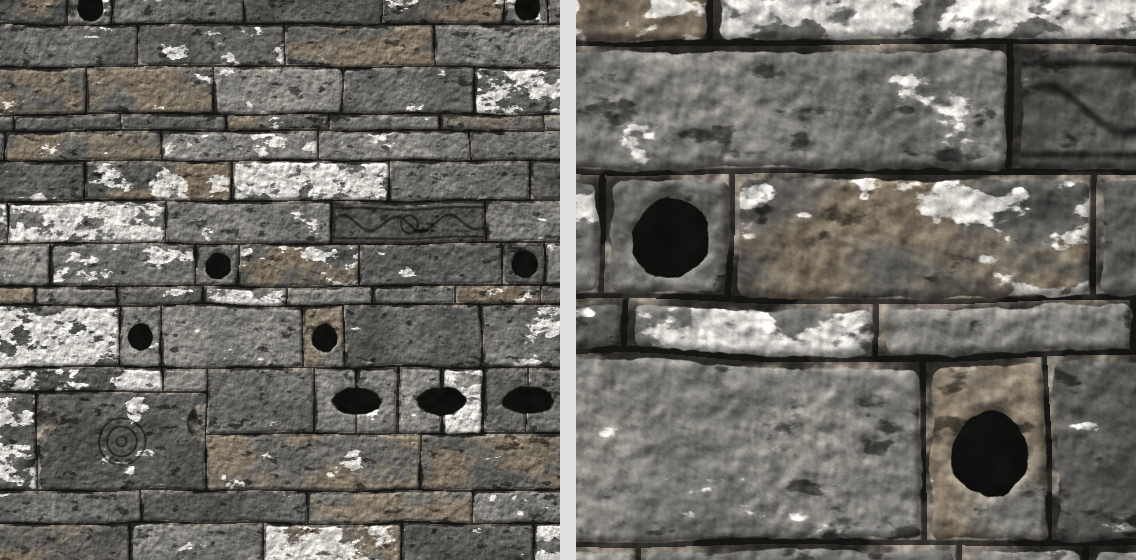
Left: the whole. Right: its middle third, enlarged.
Reproduce this texture procedurally as a WebGL 2 fragment shader.

```glsl
#version 300 es
precision highp float;
// Weathered grey brick wall: uneven courses, pierced blocks, two carved pieces,
// flaking whitewash and crumbling mortar. Each course has its own bond; a rounded
// box gives the brick edge and layered noise gives the wear.
uniform vec2 u_resolution;
out vec4 fragColor;

// Upper edge of each course, measured down from the top
const float TOP[15] = float[15](-0.02, 0.045, 0.121, 0.206, 0.235, 0.288, 0.361, 0.436,
  0.512, 0.546, 0.657, 0.776, 0.877, 0.936, 1.03);
// Bond of each course: brick pitch, first joint
const vec2 BOND[14] = vec2[14](vec2(0.236, 0.195), vec2(0.26, 0.245), vec2(0.232, 0.14),
  vec2(0.19, 0.02), vec2(0.282, 0.275), vec2(0.268, 0.14), vec2(0.287, 0.002),
  vec2(0.27, 0.09), vec2(0.15, 0.06), vec2(0.29, 0.27), vec2(0.32, -0.05),
  vec2(0.381, -0.01), vec2(0.297, 0.245), vec2(0.245, 0.22));
const float JITTER = 0.07, GAP = 0.0035, CORNER = 0.006, CARVED_L = 0.068, CARVED_R = 0.371;
const vec3 DARK = vec3(0.30, 0.30, 0.29), PALE = vec3(0.55, 0.54, 0.515);
const vec3 BROWN = vec3(0.50, 0.44, 0.36), LIME = vec3(0.86, 0.85, 0.825);
const vec3 MORTAR = vec3(0.51, 0.48, 0.44), SHADOW = vec3(0.06, 0.06, 0.055);

float hash(vec2 p) {
  vec3 q = fract(p.xyx * vec3(0.1031, 0.1030, 0.0973));
  q += dot(q, q.yzx + 33.33);
  return fract((q.x + q.y) * q.z);
}
float noise(vec2 p) {
  vec2 i = floor(p), f = fract(p), e = vec2(1, 0);
  f *= f * (3.0 - 2.0 * f);
  return mix(mix(hash(i), hash(i + e), f.x), mix(hash(i + e.yx), hash(i + 1.0), f.x), f.y);
}
float fbm(vec2 p) {
  float sum = 0.0;
  for (float amp = 0.52; amp > 0.03; amp *= 0.5) {
    sum += amp * noise(p);
    p = mat2(1.6, 1.2, -1.2, 1.6) * p + 7.3;
  }
  return sum;
}
float rim(float width, float d) { return 1.0 - smoothstep(0.0, width, d); }

// The carved block stands taller than its course
float courseTop(int i, float x) {
  return TOP[i] - (i == 11 && x < CARVED_R ? 0.076 : 0.0);
}
float joint(int row, float i) {
  float shift = row == 11 ? 0.0 : JITTER * hash(vec2(i + 20.0, float(row)));
  return BOND[row].y + BOND[row].x * (i + shift);
}

void main() {
  float px = 1.0 / u_resolution.y;
  vec2 p = vec2(gl_FragCoord.x, u_resolution.y - gl_FragCoord.y) * px;
  vec2 q = p + 0.006 * (vec2(noise(p * 13.0), noise(p * 11.0 + 40.0)) - 0.5);

  // Course and brick that hold this point
  int row = 0;
  for (int i = 1; i < 14; i++) if (q.y > courseTop(i, q.x)) row = i;
  float top = courseTop(row, q.x), bottom = courseTop(row + 1, q.x);
  float index = floor((q.x - BOND[row].y) / BOND[row].x);
  if (q.x < joint(row, index)) index -= 1.0;
  float left = joint(row, index), right = joint(row, index + 1.0);
  if (row == 10 || row == 11) {
    if (q.x < CARVED_R) right = min(right, CARVED_R); else left = max(left, CARVED_R);
  }
  bool carved = row == 11 && q.x > CARVED_L && q.x < CARVED_R;
  if (carved) left = CARVED_L;
  else if (row == 11) right = q.x < CARVED_L ? CARVED_L : right;

  // Pierced blocks (first centre, spacing, half width); wide ones are two halves
  vec3 block = row == 0 ? vec3(0.94, -0.78, 0.04) : row == 7 ? vec3(0.389, 0.545, 0.038) :
    row == 9 ? vec3(0.577, -0.324, 0.037) : row == 10 ? vec3(0.636, 0.153, 0.0755) : vec3(9, 9, 0.04);
  float holeX = 9.0;
  for (int k = 0; k < 3; k++) {
    float c = block.x + float(k) * block.y, dx = q.x - c;
    if (abs(dx) < block.z) {
      holeX = c;
      left = block.z > 0.05 && dx > 0.0 ? c : c - block.z;
      right = block.z > 0.05 && dx < 0.0 ? c : c + block.z;
    } else if (dx < 0.0) right = min(right, c - block.z);
    else left = max(left, c + block.z);
  }

  // Brick outline with chipped edges
  vec2 id = vec2(floor(left * 97.0) + 30.0, float(row) * 7.0 + 3.0);
  vec2 centre = vec2(left + right, top + bottom) * 0.5, local = q - centre;
  vec2 size = vec2(right - left, bottom - top) * 0.5 - GAP, corner = abs(local) - size + CORNER;
  float d = length(max(corner, 0.0)) + min(max(corner.x, corner.y), 0.0) - CORNER;
  d += 0.007 * (fbm(p * 55.0) - 0.48);
  if (carved) d = max(d, 0.034 - length(vec2(abs(local.x) - 0.148, local.y + 0.035)));

  // Brick body: tone, stains, whitewash, grain and pits
  float blotch = fbm(p * vec2(15, 22) + id), grain = fbm(p * vec2(85, 150));
  float relief = fbm(p * 120.0) - fbm(p * 120.0 + vec2(0.24, 0.36));
  vec3 brick = mix(DARK, PALE, clamp(hash(id) * 0.75 + (blotch - 0.4) * 0.9, 0.0, 1.0));
  brick = mix(brick, BROWN, step(0.72, hash(id + 23.0)) * smoothstep(0.3, 0.65, blotch) * 0.7);
  float cover = mix(0.76, 0.36, smoothstep(0.6, 0.98, hash(id + 11.0)));
  float flake = fbm(p * vec2(20, 32) + id * 1.7) + 0.3 * (grain - 0.5);
  brick = mix(brick, LIME, 0.88 * smoothstep(cover, cover + 0.06, flake));
  brick *= 0.72 + 0.58 * grain + 0.9 * relief;
  brick *= 1.0 - 0.5 * smoothstep(0.66, 0.78, fbm(p * vec2(45, 80) + 9.0));

  // Carving: rings on the large block, a scroll on the narrow one
  float r = length(local), groove = 0.0;
  if (carved) groove = rim(0.0035, min(abs(r - 0.042), abs(abs(r - 0.018) - 0.009)));
  else if (row == 6 && abs(centre.x - 0.73) < 0.06) {
    float vine = abs(local.y - 0.013 * sin(local.x * 65.0)) * 0.75;
    groove = rim(0.004, min(vine, min(abs(r - 0.016), abs(abs(local.y) - 0.026))));
    brick *= 0.62;
  }
  brick *= 1.0 - 0.55 * groove;

  // Light from above: bright upper edge, dark lower and right edges
  brick *= 1.0 + 0.25 * rim(0.007, local.y + size.y);
  brick *= (1.0 - 0.45 * rim(0.007, size.y - local.y)) * (1.0 - 0.35 * rim(0.006, size.x - local.x));

  // Mortar, shaded beneath bricks and in open joints
  float crumbs = fbm(p * 70.0 + 3.0), open = smoothstep(0.4, 0.58, fbm(p * vec2(16, 26) + 60.0));
  float under = smoothstep(-0.001, 0.001, max(local.y - size.y, local.x - size.x));
  vec3 mortar = MORTAR * (0.4 + 1.1 * crumbs + 1.2 * relief);
  mortar = mix(mortar, SHADOW, min(0.7 * under + 0.75 * open, 0.95));
  vec3 color = mix(brick, mortar, smoothstep(-px, px, d));

  // Openings with a lit lower rim
  vec2 h = (q - vec2(holeX, centre.y)) / vec2(0.6 * block.z, 0.025);
  float hole = (length(h) - 1.0) * 0.025 + 0.006 * (crumbs - 0.5);
  color *= 1.0 + 0.3 * rim(0.008, abs(hole)) * clamp(h.y, -1.0, 1.0);
  color = mix(SHADOW * (0.6 + 0.8 * crumbs), color, smoothstep(-px, px, hole));
  fragColor = vec4(clamp(color, 0.0, 1.0), 1.0);
}
```
